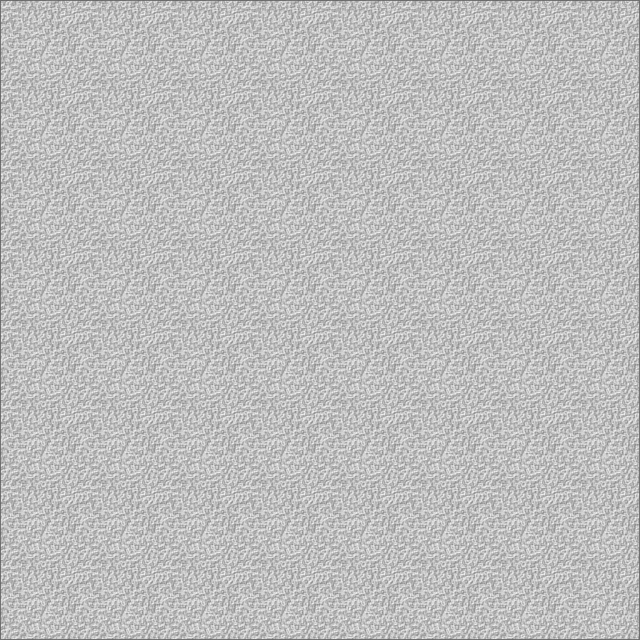
This texture is drawn by a WebGL 1 fragment shader. Its source:

```glsl
precision highp float;

uniform vec2 u_resolution;

const float TILES = 8.0;                      // pattern repeats across the canvas
// Noise lattices: whole-number vectors, length = cells per tile, angle = turn
const vec2 WORM_LATTICE = vec2(16.0, 9.0);
const vec2 GRIT_LATTICE = vec2(43.0, -31.0);
const vec2 BLOTCH_LATTICE = vec2(4.0, 1.0);
const float WORM_BANDS = 7.0;                 // contour phase per unit of noise
const float GRIT_WEIGHT = 1.6;
const vec2 SHADE_STEP = vec2(0.017, -0.015);  // shadow offset, in tiles
const float SHADE_WEIGHT = 0.4;
const float GRAIN_CONTRAST = 0.1;
const float BLOTCH_CONTRAST = 0.05;
const float MEAN_GREY = 0.745;
const float DARKEST_GREY = 0.56;
const float LIGHTEST_GREY = 0.93;
const float BORDER_GREY = 0.38;
const float BORDER_WIDTH = 0.0013;            // in canvas widths
const float TAU = 6.28318;

float hash(vec2 cell, float seed) {
  vec3 h = fract(vec3(cell, seed + cell.x) * vec3(0.1031, 0.1030, 0.0973));
  h += dot(h, h.yzx + 33.33);
  return fract((h.x + h.y) * h.z);
}

// Turn and scale by a lattice vector
vec2 turn(vec2 p, vec2 lattice) {
  return vec2(lattice.x * p.x - lattice.y * p.y, lattice.y * p.x + lattice.x * p.y);
}

// Cell index of the same lattice point in the first tile
vec2 wrapCell(vec2 cell, vec2 lattice) {
  vec2 inTile = turn(cell, vec2(lattice.x, -lattice.y)) / dot(lattice, lattice);
  return floor(turn(fract(inTile + 0.0001), lattice) + 0.5);
}

float cornerSlope(vec2 cell, vec2 offset, vec2 lattice) {
  float angle = TAU * hash(wrapCell(cell, lattice), lattice.x);
  return dot(vec2(cos(angle), sin(angle)), offset);
}

// Gradient noise on a turned lattice that repeats once per tile
float tiledNoise(vec2 tilePos, vec2 lattice) {
  vec2 p = turn(tilePos, lattice) + 0.37;
  vec2 cell = floor(p);
  vec2 f = p - cell;
  vec2 fade = f * f * f * (f * (f * 6.0 - 15.0) + 10.0);
  vec2 e = vec2(1.0, 0.0);
  float low = mix(cornerSlope(cell, f, lattice),
                  cornerSlope(cell + e.xy, f - e.xy, lattice), fade.x);
  float high = mix(cornerSlope(cell + e.yx, f - e.yx, lattice),
                   cornerSlope(cell + e.xx, f - e.xx, lattice), fade.x);
  return mix(low, high, fade.y);
}

// Curled flecks along noise contours, roughened by grit
float grain(vec2 tilePos) {
  return sin(WORM_BANDS * tiledNoise(tilePos, WORM_LATTICE))
       + GRIT_WEIGHT * tiledNoise(tilePos, GRIT_LATTICE);
}

// Flecks with a weak slanted shadow
float shadedGrain(vec2 tilePos) {
  return grain(tilePos) - SHADE_WEIGHT * grain(tilePos + SHADE_STEP);
}

float borderCoverage(vec2 uv) {
  vec2 toEdge = min(uv, 1.0 - uv);
  vec2 coverage = clamp((BORDER_WIDTH - toEdge) * u_resolution + 0.5, 0.0, 1.0);
  return max(coverage.x, coverage.y);
}

void main() {
  vec2 uv = gl_FragCoord.xy / u_resolution;
  vec2 tilePos = uv * TILES;

  // Grain with faint larger patches
  float grey = MEAN_GREY
             + GRAIN_CONTRAST * shadedGrain(tilePos)
             + BLOTCH_CONTRAST * tiledNoise(tilePos, BLOTCH_LATTICE);
  grey = clamp(grey, DARKEST_GREY, LIGHTEST_GREY);

  // Thin dark outline
  grey = mix(grey, BORDER_GREY, borderCoverage(uv));
  gl_FragColor = vec4(vec3(grey), 1.0);
}
```
